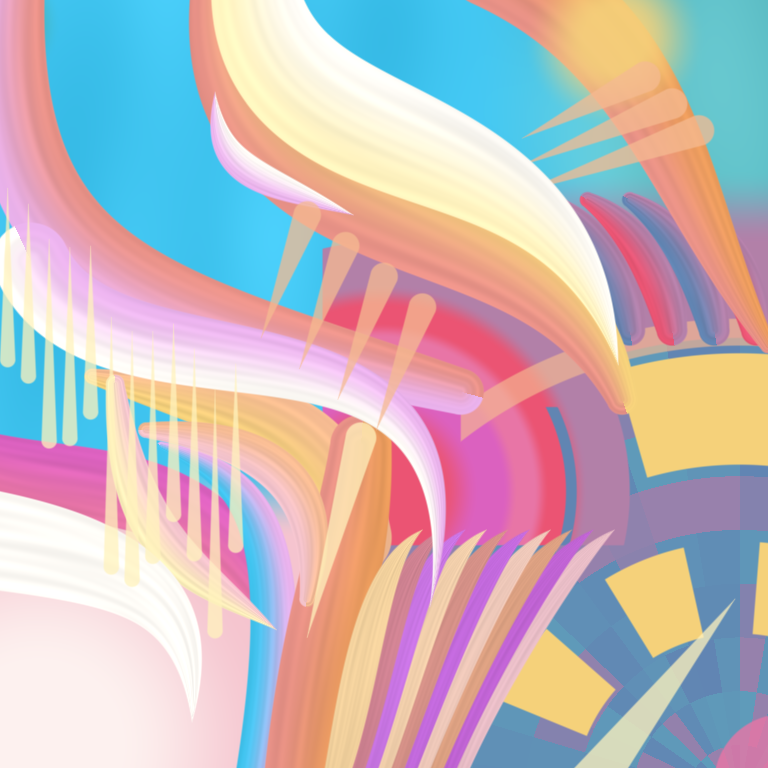
Write a WebGL 1 fragment shader that draws this background.

```glsl
precision highp float;
// Bright abstract collage: silky S-shaped ribbons sweep over a sky, a fan of
// leaves and a tiled tunnel. Ribbons are cubic curves of varying width,
// painted back to front; the tunnel and arcs are polar bands.
uniform vec2 u_resolution;

const float EDGE = .0016;
const float SILK = .09;
const vec2 TUNNEL = vec2(.963, -.04);
const vec2 ARCS = vec2(.495, .36);
const vec3 SKY = vec3(.25, .77, .94);
const vec3 TEAL = vec3(.36, .74, .77);
const vec3 SLATE = vec3(.38, .52, .7);
const vec3 MAUVE = vec3(.7, .5, .66);
const vec3 LILAC = vec3(.92, .7, .93);
const vec3 MAGENTA = vec3(.86, .38, .75);
const vec3 ROSE = vec3(.91, .46, .65);
const vec3 CRIMSON = vec3(.92, .33, .45);
const vec3 CORAL = vec3(.91, .57, .53);
const vec3 ORANGE = vec3(.92, .61, .36);
const vec3 PEACH = vec3(.96, .73, .57);
const vec3 GOLD = vec3(.96, .82, .48);
const vec3 CREAM = vec3(1, .95, .74);
const vec3 BLUSH = vec3(.96, .77, .81);
const vec3 WHITE = vec3(1, .99, .97);

vec2 p;
vec3 col;

float hash(vec2 q) { return fract(sin(dot(q, vec2(127.1, 311.7))) * 4375.8); }
float corner(vec2 cell, vec2 f) {
  float a = 6.283 * hash(cell);
  return dot(vec2(cos(a), sin(a)), f);
}
float gradientNoise(vec2 q) {
  vec2 i = floor(q), f = fract(q), u = f * f * (3. - 2. * f), e = vec2(1, 0);
  return mix(mix(corner(i, f), corner(i + e, f - e), u.x),
    mix(corner(i + e.yx, f - e.yx), corner(i + 1., f - 1.), u.x), u.y);
}
float fill(float d) { return 1. - smoothstep(-EDGE, EDGE, d); }
float ring(float r, float lo, float hi) { return fill(lo - r) * fill(r - hi); }
float glow(vec2 c, float r) { return 1. - smoothstep(.3 * r, r, length(p - c)); }
void paint(vec3 c, float amount) { col = mix(col, c, amount); }

vec2 cubic(vec4 ab, vec4 cd, float t) {
  float u = 1. - t;
  return u * u * u * ab.xy + 3. * u * t * (u * ab.zw + t * cd.xy) + t * t * t * cd.zw;
}
// Cubic curve with quadratic half width w, shaded from right to left side
void ribbon(vec4 ab, vec4 cd, vec3 w, vec3 right, vec3 left) {
  float t = 0., best = 9.;
  for (int i = 0; i <= 8; i++) {
    float u = float(i) / 8., l = length(p - cubic(ab, cd, u));
    if (l < best) { best = l; t = u; }
  }
  vec2 v, e;
  for (int i = 0; i < 4; i++) {
    v = 50. * (cubic(ab, cd, t + .01) - cubic(ab, cd, t - .01));
    e = p - cubic(ab, cd, t);
    t = clamp(t + dot(e, v) / max(dot(v, v), .001), 0., 1.);
  }
  float width = mix(mix(w.x, w.y, t), mix(w.y, w.z, t), t), d = length(e);
  float s = clamp(sign(v.x * e.y - v.y * e.x) * d / max(width, .001), -1., 1.);
  vec3 c = mix(right, left, smoothstep(-.9, .9, s));
  c *= 1. + SILK * gradientNoise(vec2(s * 5., t * 2.) + ab.xy * 40.);
  paint(c, fill(d - width));
}
// Straight shard, narrowing from base to tip
void shard(vec2 base, vec2 tip, float w, vec3 c) {
  vec2 v = tip - base;
  float t = clamp(dot(p - base, v) / dot(v, v), 0., 1.);
  paint(c, .75 * fill(length(p - base - t * v) - w * (1. - t)));
}

void background() {
  col = mix(SKY, TEAL, smoothstep(.6, .85, p.x));
  col += .1 * gradientNoise(p * vec2(7, 3));
  paint(BLUSH, 1. - smoothstep(.3, .4, p.y));
  paint(WHITE, .8 * glow(vec2(.05, .03), .32));
  paint(MAUVE, smoothstep(.6, .7, p.x) * (1. - smoothstep(.68, .78, p.y)));
  paint(GOLD * TEAL, glow(vec2(-.02, .97), .1));
}
void tunnel() {
  vec2 q = p - TUNNEL;
  float r = length(q), a = atan(-q.x, q.y);
  float h = hash(floor(vec2(a / .16, r / .07)));
  paint(mix(SLATE, h > .6 ? MAUVE : TEAL, .7 * h), fill(r - .6));
  float tile = abs(mod(a - .07, .63) - .315) - .166;
  paint(GOLD, ring(r, .215, .335) * fill(tile * r));
  paint(GOLD, ring(r, .435, .58) * fill((a - .28) * r));
}
void arcs() {
  float r = length(p - ARCS);
  vec3 c = mix(CRIMSON, MAGENTA, smoothstep(.08, .13, r));
  c = mix(c, ROSE, smoothstep(.16, .18, r));
  c = mix(c, CRIMSON, smoothstep(.2, .22, r));
  c = mix(c, MAUVE, smoothstep(.24, .27, r));
  c = mix(c, SLATE, ring(r, .242, .256) * fill(p.y - .47));
  paint(c, fill(r - .325) * fill(.29 - p.y) * fill(.42 - p.x));
  paint(PEACH, .65 * ring(length(p - TUNNEL), .59, .625) * fill(.6 - p.x));
}
void upperRight() {
  for (int i = 0; i < 4; i++) {
    vec4 o = vec4(.055, 0, .055, 0) * float(i);
    vec3 c = mod(float(i), 2.) < 1. ? SLATE : CRIMSON;
    ribbon(vec4(.71, .74, .78, .7) + o, vec4(.81, .63, .82, .57) + o, vec3(.01, .035, .02), c, MAUVE);
  }
  ribbon(vec4(.64, 1.05, .86, .95), vec4(.88, .75, 1, .55), vec3(.06, .06, .01), CORAL, ORANGE);
  paint(GOLD, .9 * glow(vec2(.8, .95), .12));
  for (int i = 0; i < 3; i++) {
    float k = .035 * float(i);
    shard(vec2(.91 - k, .83 + k), vec2(.68, .75 + k), .02, PEACH);
  }
}
void lowerLeft() {
  ribbon(vec4(-.03, .4, .13, .35), vec4(.26, .39, .36, .2), vec3(.04, .06, .03), ROSE, MAGENTA);
  ribbon(vec4(.12, .51, .3, .47), vec4(.42, .47, .46, .3), vec3(.01, .06, .05), GOLD, PEACH);
  ribbon(vec4(.21, .42, .32, .38), vec4(.4, .33, .33, -.05), vec3(.005, .035, .03), SKY, LILAC);
  ribbon(vec4(.47, .42, .46, .28), vec4(.42, .2, .39, -.05), vec3(.04, .06, .05), CORAL, ORANGE);
  ribbon(vec4(.19, .44, .36, .43), vec4(.43, .36, .4, .22), vec3(.01, .045, .01), BLUSH, PEACH);
  ribbon(vec4(.15, .5, .17, .28), vec4(.25, .26, .36, .18), vec3(.012, .05, 0), CREAM, BLUSH);
  ribbon(vec4(-.03, .3, .16, .27), vec4(.26, .23, .25, .06), vec3(.065, .055, 0), WHITE, WHITE);
}
void fan() {
  for (int i = 0; i < 10; i++) {
    float n = 9. - float(i), k = n / 9.;
    vec2 base = vec2(.43 + .15 * k, -.04), tip = vec2(.55 + .25 * k, .31);
    vec3 c = vec3(.85, .6, .7) + vec3(.1, .22, .2) * cos(2. * n + vec3(0, 0, 2));
    ribbon(vec4(base, base + vec2(.04, .14)), vec4(tip - vec2(.07, .05), tip), vec3(.014, .035, 0), c, c);
  }
}
void sweeps() {
  ribbon(vec4(.02, 1.05, -.03, .62), vec4(.2, .6, .6, .49), vec3(.04, .075, .03), LILAC, CORAL);
  ribbon(vec4(.29, 1.03, .29, .66), vec4(.7, .79, .81, .48), vec3(.04, .117, .02), CORAL, GOLD);
  ribbon(vec4(.28, .88, .28, .77), vec4(.34, .77, .46, .72), vec3(0, .04, 0), LILAC, WHITE);
  ribbon(vec4(.33, 1.03, .35, .75), vec4(.73, .88, .805, .525), vec3(.055, .11, 0), CREAM, WHITE);
  ribbon(vec4(.04, .66, .14, .44), vec4(.65, .66, .56, .21), vec3(.05, .055, 0), WHITE, LILAC);
}
void shards() {
  for (int i = 0; i < 12; i++) {
    float n = float(i), h = hash(vec2(n, 3)), x = .01 + .027 * n;
    vec2 top = vec2(x, .77 - .02 * n - .1 * h);
    shard(top - vec2(0, .2 + .15 * h), top, .01, CREAM);
  }
  for (int i = 0; i < 4; i++) {
    vec2 top = vec2(.4, .72) + vec2(.05, -.04) * float(i);
    shard(top, top - vec2(.06, .16), .018, PEACH);
  }
  shard(vec2(.47, .43), vec2(.4, .17), .02, CREAM);
  shard(vec2(.77, -.02), vec2(.957, .22), .03, CREAM);
  paint(ROSE, .8 * fill(length(p - vec2(1.02, -.02)) - .09));
}

void main() {
  p = gl_FragCoord.xy / u_resolution;
  background();
  tunnel();
  arcs();
  upperRight();
  lowerLeft();
  fan();
  sweeps();
  shards();
  gl_FragColor = vec4(clamp(col, 0., 1.), 1);
}
```
